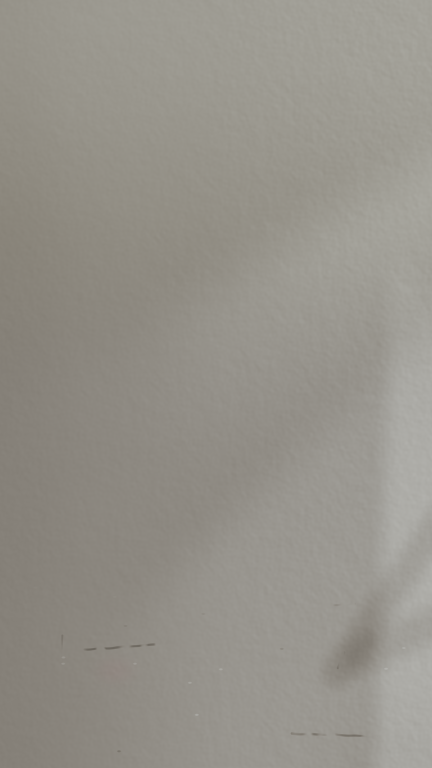
This texture is drawn by a Shadertoy shader. Its source:

```glsl
// Painted plaster wall with soft diagonal window light, fine relief and a few scuffs.

vec2 hash2(vec2 p) {
    vec3 a = fract(p.xyx * vec3(0.1031, 0.1030, 0.0973));
    a += dot(a, a.yzx + 33.33);
    return fract((a.xx + a.yz) * a.zy);
}

float corner(vec2 cell, vec2 offset, vec2 f) {
    return dot(hash2(cell + offset) * 2.0 - 1.0, f - offset);
}

float gradientNoise(vec2 p) {
    vec2 i = floor(p), f = fract(p);
    vec2 u = f * f * f * (f * (f * 6.0 - 15.0) + 10.0);
    return mix(mix(corner(i, vec2(0, 0), f), corner(i, vec2(1, 0), f), u.x),
               mix(corner(i, vec2(0, 1), f), corner(i, vec2(1, 1), f), u.x), u.y);
}

// Height of the plaster: broad trowel waves, pimples and fine grain
float plaster(vec2 p) {
    return 0.9 * gradientNoise(p * 34.0)
         + 0.8 * gradientNoise(p * 85.0 + 17.0)
         + 0.5 * gradientNoise(p * 170.0 + 41.0);
}

float segment(vec2 p, vec2 a, vec2 b) {
    vec2 ab = b - a;
    return length(p - a - ab * clamp(dot(p - a, ab) / dot(ab, ab), 0.0, 1.0));
}

// Thin scratch, broken up by noise along its length
float scratch(vec2 p, vec2 a, vec2 b) {
    p.y += 0.002 * gradientNoise(p * 45.0);
    float gaps = smoothstep(-0.2, 0.15, gradientNoise(p * vec2(75.0, 30.0) + 5.0));
    return gaps * smoothstep(0.0024, 0.0004, segment(p, a, b));
}

// Soft light falling across the wall
float wallLight(vec2 p) {
    float light = 0.535 + 0.065 * smoothstep(0.55, 1.0, p.y) + 0.075 * p.x;
    light -= 0.012 * smoothstep(0.12, 0.0, p.x);

    // Upper beam, fading towards its lower edge
    float upper = 0.487 + 0.565 * p.x - p.y;
    float beam = smoothstep(-0.05, 0.07, upper) * smoothstep(0.05, 0.45, p.x);
    light += beam * (0.052 - 0.055 * smoothstep(0.06, 0.34, upper));

    // Lower beam
    float lower = 0.055 + 0.93 * p.x - p.y;
    light += 0.042 * smoothstep(-0.05, 0.07, lower) * smoothstep(0.08, 0.32, p.x);

    // Bright strip at the right, with a crisp left side
    float strip = smoothstep(0.485, 0.525, p.x + 0.03 * (0.5 - p.y));
    strip *= smoothstep(0.70, 0.60, p.y + 0.5 * (p.x - 0.51));
    light += strip * (0.035 + 0.03 * smoothstep(0.60, 0.38, p.y));

    // Slanted shadows crossing the strip
    float slant = segment(p, vec2(0.575, 0.325), vec2(0.44, 0.125));
    float low = segment(p, vec2(0.58, 0.195), vec2(0.47, 0.145));
    light -= 0.055 * smoothstep(0.034, 0.004, slant);
    light -= 0.050 * smoothstep(0.040, 0.005, low);
    light -= 0.025 * smoothstep(0.14, 0.0, p.y) * smoothstep(0.35, 0.56, p.x);
    return light;
}

// Sparse chips near the floor: x holds pale ones, y dark ones
vec2 chips(vec2 p) {
    vec2 marks = vec2(0.0);
    for (int k = 0; k < 9; k++) {
        vec2 cell = floor(p * 28.0) + vec2(k % 3 - 1, k / 3 - 1);
        vec2 rnd = hash2(cell + 7.0);
        vec2 d = p - (cell + hash2(cell + 91.0)) / 28.0;
        float spot = smoothstep(0.0025, 0.0006, length(d * vec2(0.7, 1.2)));
        marks += spot * step(0.86, rnd.x) * vec2(step(0.5, rnd.y), step(rnd.y, 0.5));
    }
    return marks * smoothstep(0.28, 0.08, p.y);
}

void mainImage(out vec4 fragColor, in vec2 fragCoord) {
    vec2 p = fragCoord / iResolution.y;
    p.x *= 0.5625 * iResolution.y / iResolution.x;
    float light = wallLight(p);

    // Relief shaded by grazing light from the upper right
    float relief = plaster(p) - plaster(p + vec2(0.0020, 0.0016));
    light += relief * mix(0.018, 0.036, smoothstep(0.1, 0.55, p.x));
    light += 0.006 * gradientNoise(p * 9.0) + 0.006 * gradientNoise(p * 250.0);

    // Scuffs
    float scuffs = scratch(p, vec2(0.11, 0.154), vec2(0.206, 0.161));
    scuffs += scratch(p, vec2(0.38, 0.045), vec2(0.49, 0.041));
    scuffs += 0.5 * scratch(p, vec2(0.079, 0.145), vec2(0.081, 0.172));
    scuffs += 0.6 * scratch(p, vec2(0.44, 0.13), vec2(0.448, 0.15));
    scuffs += 0.6 * scratch(p, vec2(0.43, 0.212), vec2(0.462, 0.213));
    vec2 marks = chips(p);
    light += 0.07 * marks.x - 0.08 * marks.y - 0.13 * scuffs;

    // Warm grey in shade, neutral grey in light
    vec3 warmth = mix(vec3(0.0, 0.020, 0.052), vec3(0.0, 0.002, 0.020),
                      smoothstep(0.50, 0.71, light));
    vec3 color = vec3(light) - warmth;
    color.b -= 0.010 * smoothstep(0.45, 0.75, p.y);
    float stain = smoothstep(0.035, 0.0, length((p - vec2(0.15, 0.127)) * vec2(0.9, 1.3)));
    color += stain * vec3(0.010, -0.008, -0.002);
    fragColor = vec4(color, 1.0);
}
```
